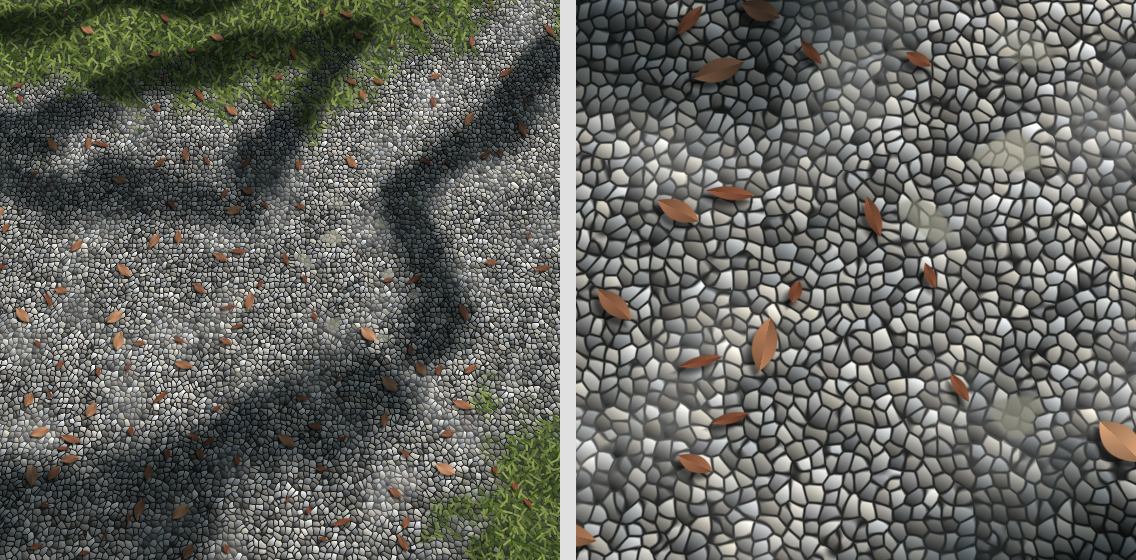
Left: the whole. Right: its middle third, enlarged.
Write a WebGL 2 fragment shader that draws this texture.

```glsl
#version 300 es
precision highp float;
// Sunlit gravel path with grass at its margins, fallen leaves and tree shadows.
// Stones are stretched Voronoi cells, blades and leaves are scattered on jittered
// grids, and soft slanting bands bent by gradient noise cast the shade.

uniform vec2 u_resolution;
out vec4 fragColor;

vec2 hash2(vec2 p) {
    vec3 q = fract(p.xyx * vec3(0.1031, 0.1030, 0.0973));
    q += dot(q, q.yzx + 33.33);
    return fract((q.xx + q.yz) * q.zy);
}

float gradientNoise(vec2 p) {
    vec2 i = floor(p), f = p - i, u = f * f * (3.0 - 2.0 * f), e = vec2(1, 0);
    float a = dot(hash2(i) * 2.0 - 1.0, f);
    float b = dot(hash2(i + e) * 2.0 - 1.0, f - e);
    float c = dot(hash2(i + e.yx) * 2.0 - 1.0, f - e.yx);
    float d = dot(hash2(i + 1.0) * 2.0 - 1.0, f - 1.0);
    return mix(mix(a, b, u.x), mix(c, d, u.x), u.y);
}

vec2 rotate(vec2 p, float a) {
    return vec2(cos(a) * p.x + sin(a) * p.y, cos(a) * p.y - sin(a) * p.x);
}

float segmentDistance(vec2 p, vec2 a, vec2 b) {
    vec2 d = b - a;
    return length(p - a - d * clamp(dot(p - a, d) / dot(d, d), 0.0, 1.0));
}

// Amount of sun: branch shadows as bands, narrower with distance
float sunlight(vec2 uv) {
    vec4 bands[9] = vec4[9](
        vec4(1.0, 0.90, 0.74, 0.64), vec4(0.64, 0.95, 0.45, 0.70),
        vec4(0.64, 0.95, 0.20, 0.84), vec4(0.20, 0.80, 0.0, 0.77),
        vec4(0.0, 0.68, 0.42, 0.64), vec4(0.74, 0.62, 0.78, 0.42),
        vec4(0.68, 0.31, 0.26, 0.14), vec4(0.0, 0.95, 0.45, 1.02),
        vec4(0.0, 0.10, 0.30, 0.07));
    vec2 p = uv + 0.06 * vec2(gradientNoise(uv * 7.0), gradientNoise(uv * 7.0 + 19.0));
    float width = mix(0.10, 0.025, uv.y), shade = 0.0;
    for (int i = 0; i < 9; i++) {
        float d = segmentDistance(p, bands[i].xy, bands[i].zw);
        shade = max(shade, 1.0 - smoothstep(0.35, 1.5, d / width));
    }
    float dapple = gradientNoise(uv * 9.0 + 4.0) + 0.6 * gradientNoise(uv * 24.0);
    return clamp(0.93 - 0.9 * shade + 0.55 * dapple, 0.0, 1.0);
}

// Gravel: crevice from the gap of the two nearest stones, each lit from upper right
vec3 gravel(vec2 p, float dust) {
    vec2 cell = floor(p), nearestOffset = vec2(0), nearestRandom = vec2(0);
    float first = 9.0, second = 9.0;
    for (int k = 0; k < 9; k++) {
        vec2 id = cell + vec2(k % 3 - 1, k / 3 - 1);
        vec2 random = hash2(id + 71.0);
        vec2 offset = p - id - 0.1 - 0.8 * hash2(id);
        float d = length(rotate(offset, random.x * 2.4 - 1.2) * vec2(1.3, 0.85));
        if (d < first) {
            second = first;
            first = d;
            nearestOffset = offset;
            nearestRandom = random;
        } else second = min(second, d);
    }
    float body = smoothstep(0.0, 0.32, second - first);
    float tone = mix(0.42, 0.82, nearestRandom.y) + 0.4 * dot(nearestOffset, vec2(0.5, 0.85));
    vec3 tint = mix(vec3(0.98, 1.0, 1.01), vec3(1.03, 1.0, 0.93), nearestRandom.x);
    return mix(vec3(0.13, 0.135, 0.13) + 0.26 * dust, tone * tint, body);
}

// Grass cover: upper edge, loose patches and the lower right corner
float grassCover(vec2 uv) {
    float ragged = 0.16 * gradientNoise(uv * 8.0 + 31.0) + 0.1 * gradientNoise(uv * 26.0);
    float top = uv.y - 0.81 - 0.15 * smoothstep(0.55, 0.8, uv.x);
    float corner = min(uv.x - 0.80 - 0.3 * uv.y, 0.27 - uv.y);
    return smoothstep(-0.04, 0.10, max(top, corner) + ragged);
}

vec3 addGrass(vec3 color, vec2 uv, float cover) {
    color = mix(color, vec3(0.17, 0.21, 0.10), 0.75 * cover);
    for (int layer = 0; layer < 3; layer++) {
        vec2 p = uv * vec2(62, 70) + float(layer) * 17.37;
        for (int k = 0; k < 9; k++) {
            vec2 id = floor(p) + vec2(k % 3 - 1, k / 3 - 1);
            vec2 random = hash2(id + 5.0), root = id + hash2(id);
            vec2 tip = root + 0.9 * rotate(vec2(0, 1), 2.6 * random.x - 1.3);
            float blade = 1.0 - smoothstep(0.04, 0.20, segmentDistance(p, root, tip));
            vec3 green = mix(vec3(0.20, 0.29, 0.10), vec3(0.60, 0.66, 0.35), random.y);
            color = mix(color, green, blade * smoothstep(0.0, 0.15, cover - random.x * 0.8));
        }
    }
    return color;
}

// Fallen leaves: pointed ovals with a dark side and a small shadow beneath
vec3 addLeaves(vec3 color, vec2 uv) {
    vec2 p = uv * vec2(17, 19);
    float soft = 20.0 / u_resolution.y;
    for (int k = 0; k < 9; k++) {
        vec2 id = floor(p) + vec2(k % 3 - 1, k / 3 - 1);
        vec2 random = hash2(id + 43.0), kind = hash2(id + 87.0);
        if (kind.x > 0.42) continue;
        vec2 offset = p - id - hash2(id + 11.0);
        float size = mix(0.13, 0.34, random.y) * mix(1.15, 0.75, uv.y);
        vec2 q = rotate(offset, random.x * 6.28) / size;
        vec2 s = rotate(offset + vec2(0.05, 0.07), random.x * 6.28) / size;
        float width = mix(0.25, 0.55, kind.y);
        float leaf = 1.0 - smoothstep(-soft, soft, size * (abs(q.y) - width * (1.0 - q.x * q.x)));
        float under = 1.0 - smoothstep(-0.05, 0.05, size * (abs(s.y) - width * (1.0 - s.x * s.x)));
        vec3 brown = mix(vec3(0.45, 0.23, 0.15), vec3(0.76, 0.56, 0.41), random.y * kind.y + 0.2);
        color = mix(color * (1.0 - 0.6 * under), brown * (0.95 + 0.2 * sign(q.y) * q.x), leaf);
    }
    return color;
}

void main() {
    vec2 uv = gl_FragCoord.xy / u_resolution;
    // Stones shrink toward the top, as on receding ground
    vec2 ground = vec2((uv.x - 0.5) * (85.0 + 45.0 * uv.y), uv.y * (85.0 + 28.0 * uv.y)) + 60.0;
    vec3 color = gravel(ground, smoothstep(-0.1, 0.45, gradientNoise(uv * 11.0 + 7.0)));
    // Pale flat rocks half buried near the middle
    float rock = smoothstep(0.27, 0.36, gradientNoise(uv * vec2(21, 34)));
    rock *= 1.0 - smoothstep(0.08, 0.22, length(uv - vec2(0.65, 0.5)));
    color = mix(color, vec3(0.64, 0.63, 0.56), 0.75 * rock);
    color = addGrass(color, uv, grassCover(uv));
    color = addLeaves(color, uv);
    fragColor = vec4(color * mix(vec3(0.34, 0.38, 0.40), vec3(1), sunlight(uv)), 1.0);
}
```
